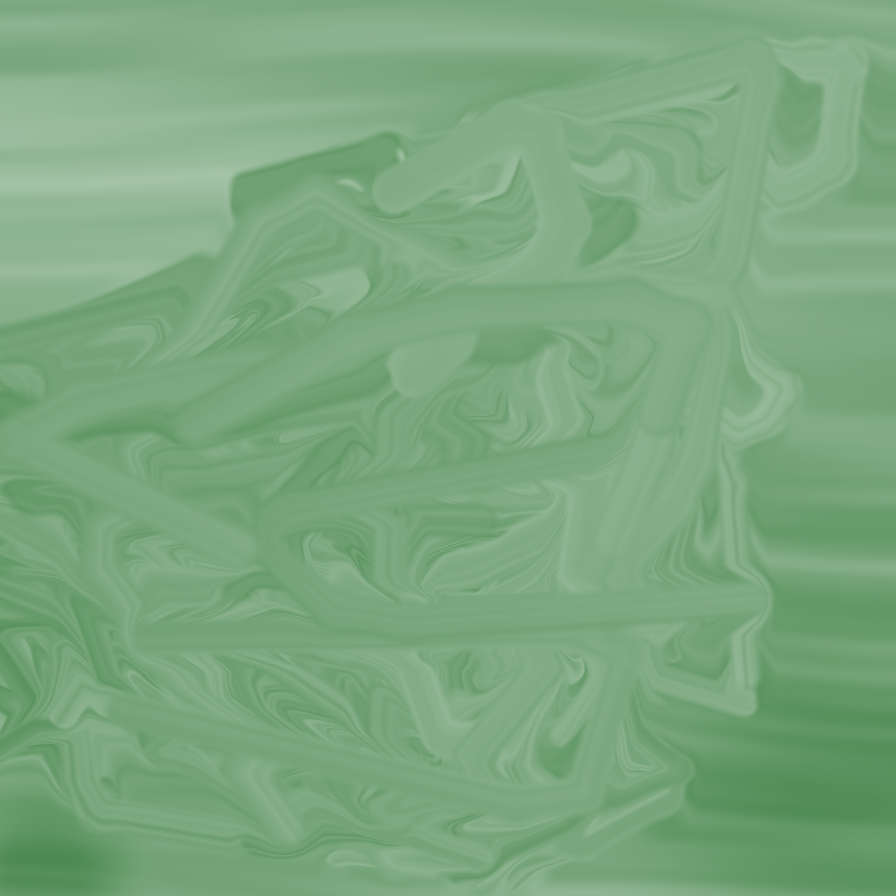
Give the GLSL for this background, as a Shadertoy shader.

```glsl
// Soft green smudge painting: a tangle of bent, overlapping ribbons over horizontal streaks.
// Ribbons are walked from top to bottom; each covers the paint beneath it and also
// drags the sampling point along its own direction, which smears everything below.

const int RIBBONS = 52;
const float BLEND = 190.0; // sharpness of the smooth union of ribbon segments

float hash(vec2 p) {
    vec3 q = fract(vec3(p.xyx) * 0.1031);
    q += dot(q, q.yzx + 33.33);
    return fract((q.x + q.y) * q.z);
}

float noise(vec2 p) {
    vec2 i = floor(p), f = fract(p);
    f = f * f * (3.0 - 2.0 * f);
    return mix(mix(hash(i), hash(i + vec2(1, 0)), f.x),
               mix(hash(i + vec2(0, 1)), hash(i + vec2(1, 1)), f.x), f.y);
}

// Green ramp, from deep (0) to pale (1)
vec3 palette(float tone) {
    return mix(vec3(0.30, 0.54, 0.32), vec3(0.64, 0.76, 0.65), clamp(tone, 0.0, 1.0));
}

// Horizontal smears: pale at upper left, deep at lower right
float streakTone(vec2 p) {
    float y = p.y + 0.05 * noise(p * vec2(2.0, 4.0)) + 0.04 * p.x * (noise(p * 3.0 + 5.0) - 0.5);
    float coarse = noise(vec2(p.x * 1.6, y * 24.0) + 7.0) - 0.5;
    float fine = noise(vec2(p.x * 3.0, y * 64.0) + 31.0) - 0.5;
    float pale = smoothstep(0.55, 0.78, p.y) * (1.0 - smoothstep(0.25, 0.9, p.x))
               * (1.0 - 0.7 * smoothstep(0.88, 0.96, p.y));
    float deep = smoothstep(0.65, 0.92, p.x) * (1.0 - smoothstep(0.2, 0.52, p.y));
    float corner = 1.0 - smoothstep(0.03, 0.12, length(p - vec2(0.05, 0.02)));
    return 0.53 + 0.28 * pale - 0.28 * deep - 0.4 * corner + 0.38 * coarse + 0.24 * fine;
}

// Skewed area in which the ribbons are tangled
vec2 tangleArea(vec2 uv) {
    uv = clamp(uv, -0.04, 1.08);
    vec2 low = mix(vec2(0.0, 0.13), vec2(0.72, 0.03), uv.x);
    vec2 high = mix(vec2(0.02, 0.68), vec2(0.95, 0.90), uv.x);
    return mix(low, high, uv.y);
}

// Corner of a ribbon: points step around an ellipse, mostly a flat one
vec2 ribbonPoint(float id, float corner) {
    vec2 centre = 0.5 + vec2(0.5, 0.95) * (vec2(hash(vec2(id, 1.0)), hash(vec2(id, 2.0))) - 0.5);
    float turn = mix(0.8, 2.1, hash(vec2(id, 3.0)));
    float angle = 6.2832 * hash(vec2(id, 4.0)) + turn * corner;
    float radius = mix(0.3, 0.68, hash(vec2(id, 5.0))) * mix(0.8, 1.15, hash(vec2(id, 6.0 + corner)));
    vec2 shape = hash(vec2(id, 10.0)) < 0.3 ? vec2(0.4, 0.95) : vec2(1.0, 0.36);
    return tangleArea(centre + radius * shape * vec2(cos(angle), sin(angle)));
}

// One segment: xy = weighted direction, z = weighted side, w = weight
vec4 segmentField(vec2 p, vec2 a, vec2 b) {
    vec2 ab = b - a, ap = p - a;
    vec2 dir = ab / max(length(ab), 1e-4);
    float t = clamp(dot(ap, ab) / max(dot(ab, ab), 1e-6), 0.0, 1.0);
    float weight = exp(-BLEND * length(ap - ab * t));
    return vec4(dir, dir.x * ap.y - dir.y * ap.x, 1.0) * weight;
}

// Four corners, the inner two cut so that the bends are rounded
vec4 ribbonField(vec2 p, float id) {
    vec2 a = ribbonPoint(id, 0.0), b = ribbonPoint(id, 1.0);
    vec2 c = ribbonPoint(id, 2.0), d = ribbonPoint(id, 3.0);
    float cut = mix(0.06, 0.28, hash(vec2(id, 11.0)));
    vec2 b0 = mix(b, a, cut), b1 = mix(b, c, cut);
    vec2 c0 = mix(c, b, cut), c1 = mix(c, d, cut);
    return segmentField(p, a, b0) + segmentField(p, b0, b1) + segmentField(p, b1, c0)
         + segmentField(p, c0, c1) + segmentField(p, c1, d);
}

// Paint inside a ribbon: even body, lengthwise bristles stronger with depth, one lit rim
float ribbonTone(vec2 p, float id, float side, float edge, float depth) {
    float body = mix(0.35, 0.67, hash(vec2(id, 12.0))) + 0.20 * (p.x - 0.45);
    float bristles = mix(0.05, 0.26, depth) * (noise(vec2(side * 3.5 + id * 9.0, id)) - 0.5);
    float drift = 0.08 * (noise(p * 5.0 + id) - 0.5);
    float rim = smoothstep(0.5, 0.95, edge) * sign(hash(vec2(id, 13.0)) - 0.4);
    return body + bristles + drift + 0.04 * side + 0.075 * rim;
}

void mainImage(out vec4 fragColor, in vec2 fragCoord) {
    vec2 p = fragCoord / iResolution.y;
    float tone = 0.0, visible = 1.0;

    for (int i = 0; i < RIBBONS; i++) {
        float id = float(i) + 3.0;
        float depth = min(float(i) / 26.0, 1.0);
        vec4 field = ribbonField(p, id);
        float weight = field.w + 1e-20;
        float dist = -log(weight) / BLEND;
        float width = mix(0.019, 0.027, hash(vec2(id, 14.0))) * mix(1.0, 0.72, depth);
        float blur = mix(0.002, 0.007, hash(vec2(id, 15.0)));

        // Cover what lies below
        float side = clamp(field.z / weight / width, -1.0, 1.0);
        float edge = max(dist, 0.0) / width;
        float cover = 0.97 * (1.0 - smoothstep(width - blur, width + blur, dist));
        tone += visible * cover * ribbonTone(p, id, side, edge, depth);
        visible *= 1.0 - cover;
        if (visible < 0.01) break;

        // Drag the lower paint along the ribbon
        float pull = 1.0 - smoothstep(0.5 * width, 2.2 * width, dist);
        p -= 0.034 * pull * field.xy / weight;
    }

    tone += visible * streakTone(p);
    fragColor = vec4(palette(tone), 1.0);
}
```
